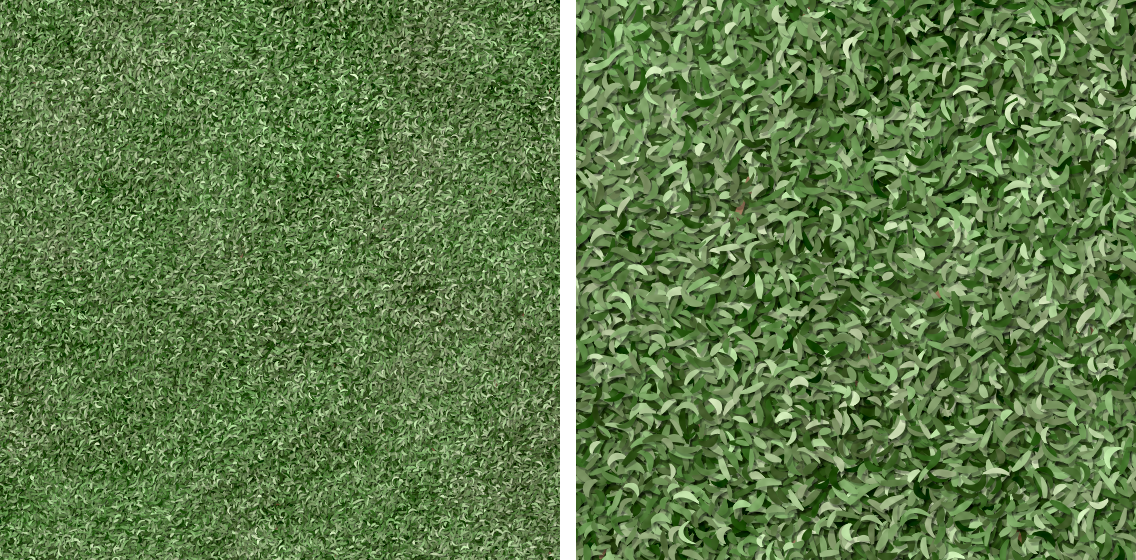
Left: the whole. Right: its middle third, enlarged.
A WebGL 2 fragment shader for this texture:

```glsl
#version 300 es
precision highp float;

uniform vec2 u_resolution;
out vec4 fragColor;

const int LAYERS = 8;
const vec3 LUSH_OFFSET = vec3(-0.20, 0.0, -0.29);
const vec3 DRY_OFFSET = vec3(-0.06, 0.0, -0.16);
const vec3 WITHERED = vec3(0.62, 0.40, 0.30);

float hash(vec2 p) {
    return fract(sin(dot(p, vec2(127.1, 311.7))) * 43758.5453);
}

vec2 hash2(vec2 p) {
    return vec2(hash(p), hash(p + vec2(37.3, 17.9)));
}

float valueNoise(vec2 p) {
    vec2 cell = floor(p);
    vec2 f = fract(p);
    f = f * f * (3.0 - 2.0 * f);
    float low = mix(hash(cell), hash(cell + vec2(1.0, 0.0)), f.x);
    float high = mix(hash(cell + vec2(0.0, 1.0)), hash(cell + vec2(1.0, 1.0)), f.x);
    return mix(low, high, f.y);
}

float fbm(vec2 p) {
    float sum = 0.0;
    float weight = 0.5;
    for (int i = 0; i < 4; i++) {
        sum += weight * valueNoise(p);
        p = p * 2.03 + vec2(19.1, 7.7);
        weight *= 0.5;
    }
    return sum / 0.9375;
}

// Green from a lightness and a dryness, both roughly 0 to 1
vec3 grassColor(float tone, float dryness) {
    return vec3(tone) + mix(LUSH_OFFSET, DRY_OFFSET, clamp(dryness, 0.0, 1.0));
}

// Distance to a bent, tapered blade centred on the origin
float bladeDistance(vec2 p, float angle, float halfLength, float halfWidth, float bend) {
    float c = cos(angle);
    float s = sin(angle);
    vec2 q = vec2(c * p.x + s * p.y, c * p.y - s * p.x);
    float along = q.x / halfLength;
    q.y += bend * halfLength * (along * along - 0.4);
    float taper = 1.0 - 0.55 * along * along;
    return max(abs(q.y) - halfWidth * taper, abs(q.x) - halfLength);
}

float coverage(float d, float pixel) {
    return clamp(0.5 - d / pixel, 0.0, 1.0);
}

// Lays one scattered layer of blades over the colour below it
vec3 addBlades(vec3 below, vec2 p, float layer, float flow, float patchDryness,
               float contrast, float pixel) {
    float depth = layer / float(LAYERS - 1);
    float density = 72.0 + 5.0 * layer;
    vec2 grid = p * density + layer * vec2(13.37, 7.71);
    vec2 home = floor(grid);
    vec3 color = below;
    for (int y = -1; y <= 1; y++) {
        for (int x = -1; x <= 1; x++) {
            vec2 cell = home + vec2(x, y);
            vec2 id = cell + layer * vec2(51.7, 93.1);
            vec2 shape = hash2(id + 3.1);
            vec2 light = hash2(id + 8.6);
            vec2 kind = hash2(id + 15.2);
            vec2 local = (grid - cell - hash2(id)) / density;

            float angle = flow + (shape.x - 0.5) * 2.7;
            float halfLength = mix(0.0035, 0.0085, shape.y);
            float halfWidth = mix(0.0014, 0.0025, kind.x);
            float bend = (light.x - 0.5) * 1.1;
            float d = bladeDistance(local, angle, halfLength, halfWidth, bend);
            float shade = bladeDistance(local + vec2(-0.0014, 0.0018), angle,
                                        halfLength, halfWidth, bend);

            float tone = 0.45 + 0.13 * depth + contrast * (light.x + light.y - 1.0);
            float dryness = patchDryness + (kind.y - 0.5) * 0.8 + (tone - 0.5) * 0.3;
            vec3 blade = grassColor(tone, dryness);
            blade = mix(blade, WITHERED, 0.7 * step(0.996, kind.y));
            color *= 1.0 - 0.24 * coverage(shade, pixel * 1.5);
            color = mix(color, blade, coverage(d, pixel));
        }
    }
    return color;
}

void main() {
    vec2 p = gl_FragCoord.xy / u_resolution.y;
    float pixel = 1.0 / u_resolution.y;

    // Broad variation in lean, dryness and contrast
    float flow = 0.9 + 5.0 * (fbm(p * 9.0 + 4.3) - 0.5);
    float patchDryness = 0.5 + 0.9 * (fbm(p * 6.0 + 21.5) - 0.5);
    float contrast = 0.40 + 0.25 * (fbm(p * 8.0 + 47.2) - 0.5);
    float patchTone = 0.14 * (fbm(p * 11.0 + 63.8) - 0.5);

    // Shaded ground under the blades
    vec3 color = grassColor(0.24 + 0.12 * valueNoise(p * 160.0), 0.55);

    for (int i = 0; i < LAYERS; i++) {
        color = addBlades(color, p, float(i), flow, patchDryness, contrast, pixel);
    }

    // Fine grain
    float grain = 0.10 * (valueNoise(p * 300.0 + 5.5) - 0.5);
    fragColor = vec4(clamp(color + patchTone + grain, 0.0, 1.0), 1.0);
}
```
